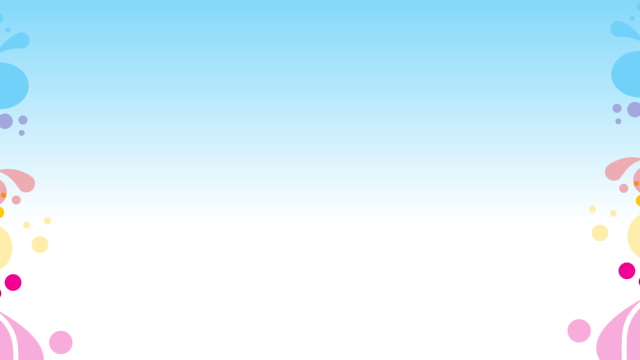
Reproduce this background procedurally as a WebGL 2 fragment shader.

```glsl
#version 300 es
precision highp float;
// Sky fading to white, framed by mirrored pastel drops, dots and petals.

#define GRID_HEIGHT 432.0   // design units from top to bottom
#define SIDE_SHIFT 14.0     // how much higher the right side sits
#define FADE_START 8.0      // depth where the sky begins to pale
#define FADE_END 268.0      // depth where the sky is white
#define DROP_STEPS 16       // segments along a curved drop

uniform vec2 u_resolution;
out vec4 fragColor;

const vec3 SKY = vec3(0.53, 0.852, 0.978);
const vec3 AZURE = vec3(0.447, 0.82, 0.973);
const vec3 LILAC = vec3(0.64, 0.66, 0.86);
const vec3 SALMON = vec3(0.93, 0.67, 0.70);
const vec3 ORANGE = vec3(0.98, 0.55, 0.06);
const vec3 GOLD = vec3(1.0, 0.78, 0.02);
const vec3 CREAM = vec3(1.0, 0.93, 0.67);
const vec3 MAGENTA = vec3(0.945, 0.0, 0.57);
const vec3 BERRY = vec3(0.78, 0.0, 0.42);
const vec3 PINK = vec3(0.973, 0.675, 0.86);

float disc(vec2 p, float x, float y, float radius) {
  return length(p - vec2(x, y)) - radius;
}

float ellipse(vec2 p, vec2 center, vec2 radii) {
  return (length((p - center) / radii) - 1.0) * min(radii.x, radii.y);
}

// Distance to a quadratic curve that swells from tail to head.
float drop(vec2 p, vec2 tail, vec2 bend, vec2 head, float tailRadius, float headRadius) {
  float d = 1e4;
  vec2 a = tail;
  for (int i = 1; i <= DROP_STEPS; i++) {
    float t = float(i) / float(DROP_STEPS);
    vec2 b = mix(mix(tail, bend, t), mix(bend, head, t), t);
    vec2 ab = b - a;
    float h = clamp(dot(p - a, ab) / dot(ab, ab), 0.0, 1.0);
    float along = t + (h - 1.0) / float(DROP_STEPS);
    d = min(d, length(p - a - ab * h) - mix(tailRadius, headRadius, along));
    a = b;
  }
  return d;
}

// Signed side of a petal edge that widens downward from its tip.
float petalEdge(vec2 p, float tipY, float baseY, float width, float power) {
  float u = abs(baseY - p.y) / (baseY - tipY);
  return p.x - width * (1.0 - pow(u, power));
}

void paint(inout vec3 color, vec3 ink, float d) {
  float coverage = clamp(0.5 - d / max(fwidth(d), 1e-4), 0.0, 1.0);
  color = mix(color, ink, coverage);
}

void main() {
  float unit = GRID_HEIGHT / u_resolution.y;
  vec2 p = gl_FragCoord.xy * unit;
  p.y = GRID_HEIGHT - p.y;
  float width = u_resolution.x * unit;

  // Sky
  float fade = clamp((p.y - FADE_START) / (FADE_END - FADE_START), 0.0, 1.0);
  vec3 color = mix(SKY, vec3(1.0), fade);

  // Mirror the right half onto the left one
  if (p.x > 0.5 * width) p = vec2(width - p.x, p.y + SIDE_SHIFT);

  // Azure drops
  float d = ellipse(p, vec2(0.0, 103.0), vec2(34.5, 28.0));
  d = min(d, drop(p, vec2(-3.0, 64.0), vec2(8.0, 52.0), vec2(25.7, 48.5), 1.0, 9.7));
  d = min(d, min(disc(p, -2.0, 22.0, 6.0), disc(p, 9.5, 36.0, 3.0)));
  paint(color, AZURE, d);

  // Lilac dots
  d = min(disc(p, 6.0, 145.5, 9.3), disc(p, 27.5, 144.0, 5.4));
  paint(color, LILAC, min(d, disc(p, 26.0, 159.5, 3.5)));

  // Salmon drop with warm dots
  d = drop(p, vec2(-2.0, 205.0), vec2(16.0, 205.0), vec2(31.3, 220.2), 0.8, 10.7);
  d = min(d, min(disc(p, -9.0, 230.5, 17.2), disc(p, 19.5, 240.0, 5.4)));
  paint(color, SALMON, d);
  paint(color, ORANGE, disc(p, 4.2, 234.2, 3.0));
  paint(color, GOLD, disc(p, -2.0, 254.8, 7.0));

  // Cream dots
  d = min(disc(p, -15.0, 297.5, 30.0), disc(p, 48.0, 293.5, 10.0));
  d = min(d, min(disc(p, 32.0, 270.0, 4.0), disc(p, 57.0, 265.0, 4.2)));
  paint(color, CREAM, d);

  // Magenta dots
  paint(color, MAGENTA, disc(p, 15.7, 339.0, 10.0));
  paint(color, BERRY, disc(p, -6.0, 352.0, 7.5));

  // Pink petals and their dot
  float outer = petalEdge(p, 374.0, 431.0, 52.5, 1.9);
  float inner = petalEdge(p, 376.0, 432.0, 22.0, 3.0);
  float core = petalEdge(p, 384.0, 432.0, 16.0, 3.0);
  paint(color, PINK, max(outer, -inner));
  paint(color, PINK, core);
  paint(color, PINK, disc(p, 73.0, 411.0, 14.0));

  fragColor = vec4(color, 1.0);
}
```
